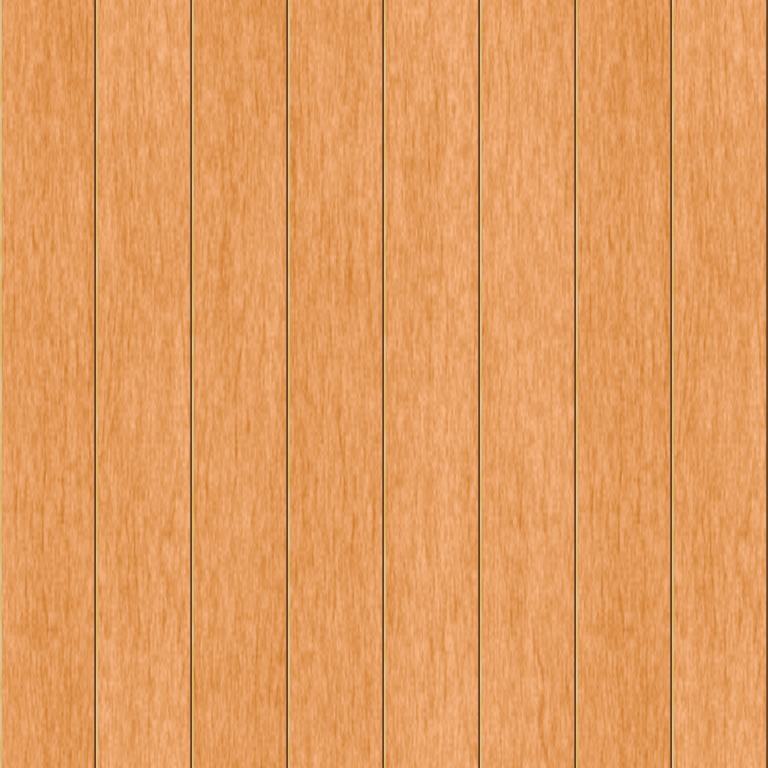
Give the GLSL for this texture, as a WebGL 2 fragment shader.

```glsl
#version 300 es
precision highp float;
// Eight upright planks of warm orange wood with fine grain and narrow bevelled seams.
uniform vec2 u_resolution;
out vec4 fragColor;

const float PLANKS = 8.0;

// Integer hash of a lattice cell and a seed, 0 to 1.
float hash(ivec2 cell, int seed) {
    uint h = uint(cell.x) * 1597334677u ^ uint(cell.y) * 3812015801u ^ uint(seed) * 2798796415u;
    h = (h ^ (h >> 16)) * 2146121005u;
    h = (h ^ (h >> 15)) * 2221713035u;
    return float((h ^ (h >> 16)) & 65535u) / 65535.0;
}

// Value noise; y runs from 0 to 1 and wraps after cells.y rows.
float noise(vec2 uv, vec2 cells, int seed) {
    vec2 p = uv * cells;
    ivec2 i = ivec2(floor(p));
    vec2 f = fract(p);
    f = f * f * (3.0 - 2.0 * f);
    int rows = int(cells.y);
    int y0 = i.y % rows;
    int y1 = (i.y + 1) % rows;
    float low = mix(hash(ivec2(i.x, y0), seed), hash(ivec2(i.x + 1, y0), seed), f.x);
    float high = mix(hash(ivec2(i.x, y1), seed), hash(ivec2(i.x + 1, y1), seed), f.x);
    return mix(low, high, f.y);
}

// Share of a pixel centred at d that lies between two edges.
float band(float d, float from, float to, float pixel) {
    return clamp((min(d + 0.5 * pixel, to) - max(d - 0.5 * pixel, from)) / pixel, 0.0, 1.0);
}

// Dark growth lines that wander along the plank and fade in and out.
float growthLines(vec2 p, int seed) {
    float phase = p.x * 10.0 + 3.0 * noise(p, vec2(2.0, 3.0), seed + 1)
                + 0.7 * noise(p, vec2(7.0, 18.0), seed + 2);
    float line = 1.0 - smoothstep(0.0, 0.24, abs(fract(phase) - 0.5));
    float strength = noise(vec2(floor(phase), p.y), vec2(1.0, 9.0), seed + 3);
    float breaks = noise(p, vec2(24.0, 70.0), seed + 4);
    return line * smoothstep(0.25, 0.85, strength) * smoothstep(0.05, 0.6, breaks);
}

// Wood tone: 0 is the dark shade, 1 the light one.
float woodTone(vec2 p, int board) {
    const float boardTone[6] = float[6](-0.07, 0.10, -0.06, -0.10, 0.04, 0.08);
    int seed = board * 16;
    float bend = 0.05 * noise(p, vec2(2.0, 5.0), seed + 5);
    vec2 q = p + vec2(bend, 0.0);
    float tone = 0.60 + boardTone[board];
    tone += 0.45 * (noise(q, vec2(2.5, 3.0), seed + 6) - 0.5);   // broad patches
    tone += 0.35 * (noise(q, vec2(14.0, 4.0), seed + 7) - 0.5);  // long streaks
    tone += 0.95 * (noise(q, vec2(48.0, 56.0), seed + 8) - 0.5); // fibres
    tone += 0.70 * (noise(q, vec2(56.0, 200.0), seed + 9) - 0.5); // pores
    return tone - 0.62 * growthLines(p, seed);
}

void main() {
    vec2 uv = gl_FragCoord.xy / u_resolution;
    float pixel = 1.0 / u_resolution.x;
    float across = uv.x * PLANKS;
    int plank = int(floor(across));
    int board = plank % 6; // six different boards, then the first ones again

    float tone = woodTone(vec2(fract(across), uv.y), board);
    vec3 color = mix(vec3(0.86, 0.56, 0.29), vec3(0.93, 0.66, 0.44), clamp(tone, -0.7, 1.5));

    // Seams: a dark gap on the left of each boundary, a lit edge on its right.
    float seam = (fract(across + 0.5) - 0.5) / PLANKS;
    color *= 1.0 - 0.10 * exp(-abs(seam) / 0.002);
    float worn = noise(vec2(0.5, uv.y), vec2(1.0, 40.0), plank + 200);
    vec3 litEdge = mix(vec3(0.87, 0.75, 0.44), vec3(0.88, 0.78, 0.58), smoothstep(0.3, 0.7, worn));
    color = mix(color, litEdge, band(seam, 0.0, 0.0023, pixel) * (0.75 + 0.25 * worn));
    color = mix(color, vec3(0.40, 0.24, 0.12), band(seam, -0.0023, 0.0, pixel));

    fragColor = vec4(color, 1.0);
}
```
